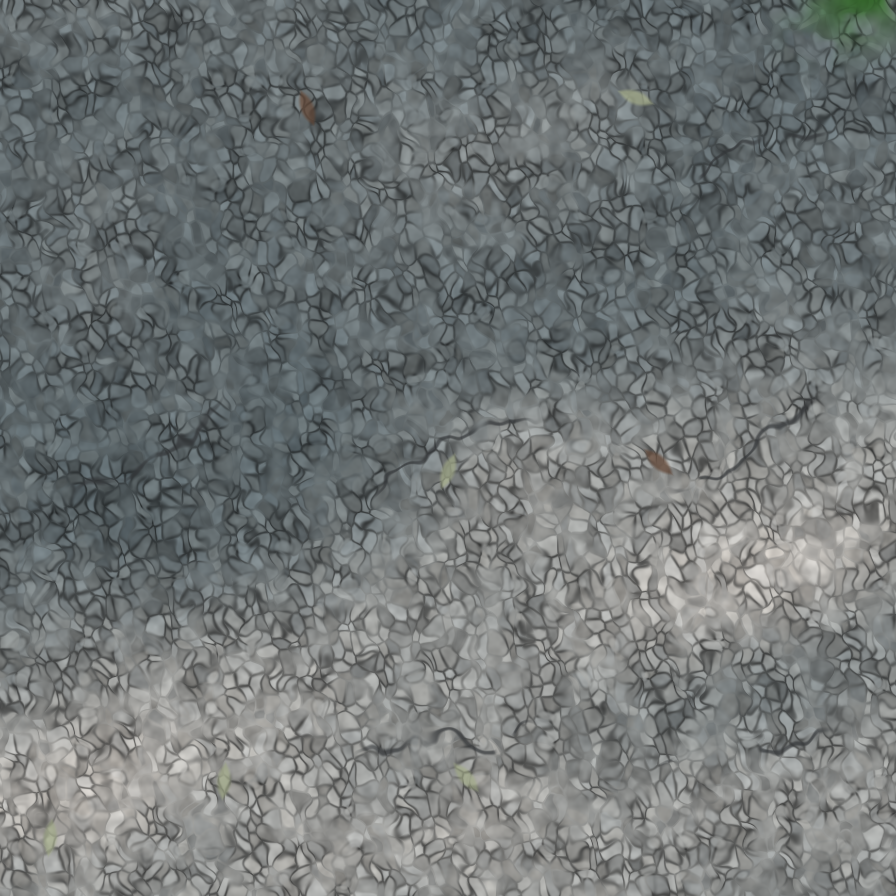
This texture is drawn by a WebGL 1 fragment shader. Its source:

```glsl
precision highp float;
// Fine grey gravel in dappled light, with sparse leaves, twigs and a grassy corner.
uniform vec2 u_resolution;

#define GRAIN_CELLS 70.0
#define STONE_CELLS 27.0
#define STONE_SHARE 0.36
#define LEAF_CELLS 5.0
#define LEAF_SHARE 0.28
#define TWIG_CELLS 3.0
#define TWIG_SHARE 0.5
#define GAP_DEPTH 0.25
#define GRAIN_CONTRAST 0.36
#define SHADE_COLOR vec3(0.385, 0.416, 0.425)
#define SUN_COLOR vec3(0.605, 0.602, 0.590)
#define GRASS_COLOR vec3(0.16, 0.32, 0.13)

vec2 hash2(vec2 p) {
  vec3 q = fract(p.xyx * vec3(0.1031, 0.1030, 0.0973));
  q += dot(q, q.yzx + 33.33);
  return fract((q.xx + q.yz) * q.zy);
}

float noise(vec2 p) {
  vec2 i = floor(p), f = fract(p);
  f = f * f * (3.0 - 2.0 * f);
  float low = mix(hash2(i).x, hash2(i + vec2(1.0, 0.0)).x, f.x);
  float high = mix(hash2(i + vec2(0.0, 1.0)).x, hash2(i + 1.0).x, f.x);
  return mix(low, high, f.y);
}

vec2 rotate(vec2 p, float angle) {
  float c = cos(angle), s = sin(angle);
  return vec2(c * p.x + s * p.y, c * p.y - s * p.x);
}

// Soft elliptical pool of light, tilted along the shadow edge.
float pool(vec2 p, vec2 center, vec2 size) {
  vec2 d = rotate(p - center, 0.35) / size;
  return exp(-dot(d, d));
}

// x: distance to the gap between grains, yz: random values of the grain.
vec3 grains(vec2 p) {
  vec2 cell = floor(p), nearestCell = cell;
  float nearest = 8.0, second = 8.0;
  for (int y = -1; y <= 1; y++) {
    for (int x = -1; x <= 1; x++) {
      vec2 c = cell + vec2(float(x), float(y));
      float d = length(c + 0.1 + 0.8 * hash2(c) - p);
      if (d < nearest) {
        second = nearest;
        nearest = d;
        nearestCell = c;
      } else {
        second = min(second, d);
      }
    }
  }
  return vec3(second - nearest, hash2(nearestCell + 71.0));
}

// Sunlight: a diagonal shadow edge plus patches through foliage.
float sunlight(vec2 p) {
  float edge = p.y - 0.25 - 0.36 * p.x + 0.16 * (noise(p * 5.0 + 3.0) - 0.5);
  float sun = 0.72 * (1.0 - smoothstep(-0.13, 0.13, edge));
  sun += 0.45 * pool(p, vec2(0.12, 0.13), vec2(0.20, 0.08));
  sun += 0.50 * pool(p, vec2(0.86, 0.37), vec2(0.20, 0.07));
  sun += 0.32 * pool(p, vec2(0.58, 0.50), vec2(0.13, 0.07));
  sun += 0.30 * pool(p, vec2(0.56, 0.85), vec2(0.14, 0.06));
  sun += 0.35 * pool(p, vec2(0.50, 0.08), vec2(0.25, 0.07));
  sun -= 0.38 * pool(p, vec2(0.80, 0.21), vec2(0.28, 0.07));
  sun -= 0.22 * pool(p, vec2(0.18, 0.48), vec2(0.25, 0.14));
  return sun + 0.22 * (noise(p * 9.0) - 0.5);
}

void main() {
  vec2 p = gl_FragCoord.xy / min(u_resolution.x, u_resolution.y);
  vec2 bend = vec2(noise(p * 55.0), noise(p * 55.0 + 40.0)) - 0.5;
  vec2 q = p + 0.016 * bend;

  // Small rounded grains, fading into soft and broken gaps
  vec3 grain = grains(rotate(q, 0.3) * GRAIN_CELLS * vec2(1.15, 0.87));
  float gap = exp(-18.0 * grain.x * grain.x);
  float depth = GAP_DEPTH * mix(0.05, 1.9, smoothstep(0.15, 0.85, noise(p * 42.0)));
  float body = smoothstep(0.0, 0.35, grain.x);
  float tone = 1.06 + GRAIN_CONTRAST * (grain.y - 0.45) * body - depth * gap;

  // Larger stones with a soft dark rim
  vec2 sp = (p + 0.009 * bend) * STONE_CELLS;
  vec2 sid = floor(sp), sr = hash2(sid + 13.0), sj = hash2(sid + 57.0);
  vec2 sd = rotate(fract(sp) - 0.5 - 0.3 * (sj - 0.5), 6.28 * sj.x);
  float size = mix(0.17, 0.30, sr.y);
  float stone = length(sd * vec2(1.0, 1.35)) - size;
  float present = step(sr.x, STONE_SHARE);
  tone -= 0.10 * present * (1.0 - smoothstep(0.0, 0.11, abs(stone - 0.02)));
  float face = present * (1.0 - smoothstep(-0.12, 0.03, stone));
  tone = mix(tone, 1.02 + 0.20 * sj.y, 0.8 * face);
  tone += 0.20 * (noise(p * 110.0) - 0.5) + 0.05 * (noise(p * 230.0) - 0.5);

  vec3 color = mix(SHADE_COLOR, SUN_COLOR, clamp(sunlight(p), -0.25, 1.25)) * tone;
  color += (grain.z - 0.5) * body * vec3(0.012, 0.0, -0.012);

  // Thin broken twigs, rising to the right
  vec2 tp = p * TWIG_CELLS, tid = floor(tp), tr = hash2(tid + 5.0);
  vec2 td = rotate(fract(tp) - 0.5, 0.2 + 0.5 * tr.y);
  td.y += 0.12 * (noise(p * 22.0) - 0.5) + 0.04 * (noise(p * 70.0) - 0.5);
  float twig = 1.0 - smoothstep(0.002, 0.014, abs(td.y));
  twig *= 1.0 - smoothstep(0.22, 0.34, abs(td.x));
  twig *= step(tr.x, TWIG_SHARE) * smoothstep(0.25, 0.5, noise(p * 30.0 + 9.0));
  color = mix(color, vec3(0.20, 0.21, 0.22), 0.7 * twig);

  // Sparse leaves, mostly pale and a few brown
  vec2 lp = p * LEAF_CELLS, lid = floor(lp), lr = hash2(lid + 29.0), lj = hash2(lid + 83.0);
  vec2 ld = rotate(fract(lp) - 0.5 - 0.5 * (lj - 0.5), 6.28 * lr.y);
  float leaf = abs(ld.y) + 3.5 * ld.x * ld.x - 0.036;
  leaf = step(lr.x, LEAF_SHARE) * (1.0 - smoothstep(-0.014, 0.014, leaf));
  vec3 leafColor = mix(vec3(0.62, 0.65, 0.53), vec3(0.40, 0.30, 0.24), step(0.8, lj.x));
  color = mix(color, leafColor * (0.8 + 0.2 * tone), 0.8 * leaf);

  // Grass in the upper right corner
  float grass = pool(p, vec2(0.97, 1.01), vec2(0.065, 0.045));
  grass *= smoothstep(0.2, 0.7, noise(q * 38.0) + 0.3 * grass);
  color = mix(color, GRASS_COLOR * (0.5 + 0.7 * tone), clamp(grass, 0.0, 1.0));

  gl_FragColor = vec4(clamp(color, 0.0, 1.0), 1.0);
}
```
